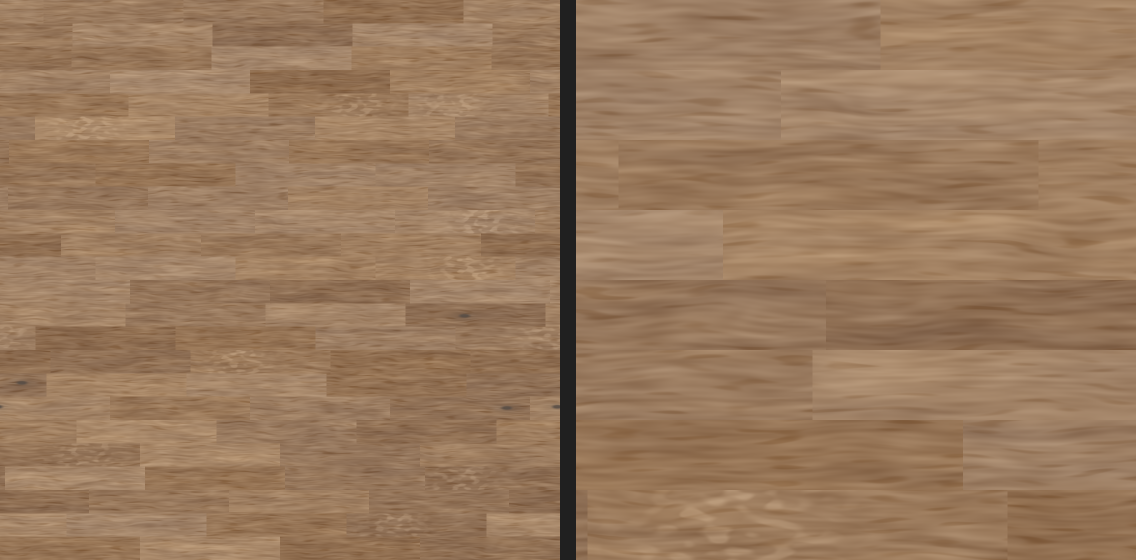
Left: the whole. Right: its middle third, enlarged.
A WebGL 2 fragment shader for this texture:

```glsl
#version 300 es
precision highp float;

uniform vec2 u_resolution;
out vec4 fragColor;

#define PLANKS_ACROSS 4.0
#define ROWS 24.0
#define PLANK_ASPECT 6.0
#define TONE_SPREAD 0.66
#define STREAK_DEPTH 0.55
#define PORE_DEPTH 0.34
#define FLECK_SHARE 0.09
#define KNOT_SHARE 0.05
#define DARK_WOOD vec3(0.525, 0.395, 0.285)
#define LIGHT_WOOD vec3(0.685, 0.565, 0.450)
#define KNOT_COLOR vec3(0.34, 0.30, 0.27)

// Integer hash of a cell, two values in 0..1
vec2 hash2(vec2 cell) {
    uvec2 v = uvec2(ivec2(cell)) * 1664525u + 1013904223u;
    v.x += v.y * 1664525u;
    v.y += v.x * 1664525u;
    v ^= v >> 16u;
    v.x += v.y * 1664525u;
    v.y += v.x * 1664525u;
    v ^= v >> 16u;
    return vec2(v >> 8u) / 16777216.0;
}

float cornerSlope(vec2 cell, vec2 corner, vec2 f) {
    return dot(hash2(cell + corner) * 2.0 - 1.0, f - corner);
}

float gradientNoise(vec2 p) {
    vec2 cell = floor(p), f = p - cell;
    vec2 w = f * f * f * (f * (f * 6.0 - 15.0) + 10.0);
    float low = mix(cornerSlope(cell, vec2(0, 0), f), cornerSlope(cell, vec2(1, 0), f), w.x);
    float high = mix(cornerSlope(cell, vec2(0, 1), f), cornerSlope(cell, vec2(1, 1), f), w.x);
    return mix(low, high, w.y);
}

vec3 woodFloor(vec2 uv) {
    // Rows of planks with a random shift, wrapping at the canvas border
    float row = mod(floor(uv.y * ROWS), ROWS);
    float along = uv.x * PLANKS_ACROSS + hash2(vec2(row, 71.0)).x;
    vec2 plank = vec2(mod(floor(along), PLANKS_ACROSS), row);
    vec2 p = vec2(fract(along) * PLANK_ASPECT, fract(uv.y * ROWS));
    vec2 look = hash2(plank + 11.0);
    vec2 kind = hash2(plank + 211.0);
    vec2 place = hash2(plank + 307.0);
    vec2 seed = floor(hash2(plank + 401.0) * 900.0);

    // Knot: a flat ellipse that pushes the grain aside
    vec2 toKnot = p - vec2(mix(1.0, 5.0, place.x), mix(0.3, 0.7, place.y));
    float knotDist = length(toKnot / vec2(0.34, 0.12));
    float hasKnot = step(kind.x, KNOT_SHARE);
    vec2 g = p;
    g.y -= hasKnot * 0.12 * sign(toKnot.y) * exp(-knotDist * 0.8);

    // Grain: wavy broad bands, thin streaks, growth rings and short pores
    float bend = gradientNoise(g * vec2(0.55, 1.2) + seed);
    g.y += bend * 0.16;
    float broad = gradientNoise(g * vec2(0.35, 3.0) + seed + 31.0);
    float streak = gradientNoise(g * vec2(0.7, 8.0) + seed + 57.0)
                 + 0.8 * gradientNoise(g * vec2(1.6, 15.0) + seed + 83.0);
    float rings = sin(40.0 * (bend * 0.5 + g.y * 0.35) + 5.0 * broad);
    float pores = smoothstep(0.12, 0.42, gradientNoise(g * vec2(1.3, 11.0) + seed + 109.0));
    float patches = gradientNoise(g * vec2(0.5, 1.5) + seed + 137.0);

    float tone = 0.53 + TONE_SPREAD * (look.x - 0.5) + 0.4 * broad + 0.2 * patches;
    tone += STREAK_DEPTH * streak + 0.05 * rings * smoothstep(-0.1, 0.3, patches);
    tone -= PORE_DEPTH * pores;

    // Pale slanted flecks gathered in a patch on a few planks
    float fleckNoise = gradientNoise(vec2(p.x * 2.6 + p.y * 2.0, p.y * 6.0 - p.x) + seed + 163.0);
    float fleckArea = exp(-pow((p.x - mix(1.5, 4.5, place.x)) / 1.4, 2.0));
    float hasFleck = step(1.0 - FLECK_SHARE, kind.x);
    tone += hasFleck * fleckArea * 0.5 * smoothstep(-0.05, 0.25, fleckNoise);

    // Colour: darker grain is warmer, each plank leans to brown or grey
    vec3 color = mix(DARK_WOOD, LIGHT_WOOD, clamp(tone, -0.3, 1.25));
    float warmth = (look.y - 0.5) + 0.5 * pores + 0.9 * broad;
    color += warmth * vec3(0.012, -0.001, -0.022);
    float knotShade = hasKnot * (0.85 * smoothstep(1.0, 0.2, knotDist)
                    + 0.2 * exp(-knotDist * knotDist * 0.4));
    return mix(color, KNOT_COLOR, min(knotShade, 0.9));
}

void main() {
    // Four samples per pixel smooth the seams and the fine grain
    vec3 sum = vec3(0.0);
    for (int i = 0; i < 4; i++) {
        vec2 jitter = vec2(i % 2, i / 2) * 0.5 - 0.25;
        sum += woodFloor((gl_FragCoord.xy + jitter) / u_resolution);
    }
    fragColor = vec4(sum / 4.0, 1.0);
}
```
